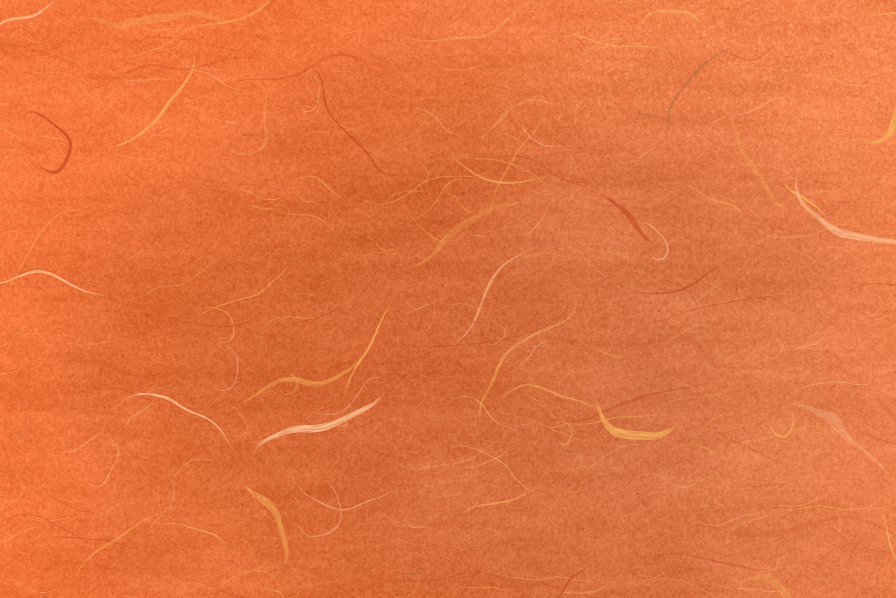
This texture is drawn by a Shadertoy shader. Its source:

```glsl
// Orange handmade paper with scattered yellow, pale, red and grey plant fibres.

vec4 hash4(vec2 p) {
    vec4 q = fract(p.xyxy * vec4(0.1031, 0.1030, 0.0973, 0.1099));
    q += dot(q, q.wzxy + 33.33);
    return fract((q.xxyz + q.yzzw) * q.zywx);
}

float noise(vec2 p) {
    vec2 i = floor(p), f = fract(p);
    f = f * f * (3.0 - 2.0 * f);
    return mix(mix(hash4(i).x, hash4(i + vec2(1, 0)).x, f.x),
               mix(hash4(i + vec2(0, 1)).x, hash4(i + vec2(1, 1)).x, f.x), f.y);
}

float fbm(vec2 p) {
    return 0.5 * noise(p) + 0.3 * noise(p * 2.1 + 17.0) + 0.2 * noise(p * 4.3 + 41.0);
}

// Tapered cubic strand lying along x, faded at both tips.
float strand(vec2 p, float halfLength, float bend, float wobble, float width, float pixel) {
    float t = p.x / halfLength;
    if (abs(t) > 1.0) return 0.0;
    float curve = halfLength * (bend * (t * t - 0.4) + wobble * t * (t * t - 0.6));
    float slope = 2.0 * bend * t + wobble * (3.0 * t * t - 0.6);
    float d = abs(p.y - curve) / sqrt(1.0 + slope * slope);
    float w = width * (0.25 + 0.75 * pow(1.0 - t * t, 2.0));
    // Wide strands are split into threads that follow the curve.
    float threads = 0.45 + 0.55 * noise(vec2(t * 6.0, (p.y - curve) * 420.0) + 50.0);
    return threads * clamp((w - d) / pixel + 0.5, 0.0, 1.0) * smoothstep(1.0, 0.6, abs(t));
}

// Curled strand: an open piece of a spiral.
float curl(vec2 p, float radius, float width, float pixel) {
    float angle = atan(p.y, p.x);
    float d = abs(length(p) - radius * (1.0 + 0.25 * angle));
    float w = width * (1.0 - 0.25 * abs(angle));
    return 0.8 * clamp((w - d) / pixel + 0.5, 0.0, 1.0) * smoothstep(2.3, 1.2, abs(angle));
}

vec3 fibreColor(float pick, float redShare) {
    if (pick < redShare) return vec3(0.74, 0.26, 0.12);
    pick = (pick - redShare) / (1.0 - redShare);
    if (pick < 0.05) return vec3(0.62, 0.42, 0.28);
    return pick < 0.65 ? vec3(0.97, 0.71, 0.36) : vec3(1.0, 0.78, 0.60);
}

// One jittered fibre in some of the grid cells, painted over the paper.
vec3 addFibres(vec3 color, vec2 p, float cell, float width, float strength,
               float spread, float redShare, float share, float seed) {
    float pixel = 1.0 / iResolution.y;
    p += cell * 0.2 * (vec2(noise(p * 2.5 / cell + seed), noise(p * 2.5 / cell - seed)) - 0.5);
    vec2 home = floor(p / cell);
    for (int y = -1; y <= 1; y++)
    for (int x = -1; x <= 1; x++) {
        vec2 id = home + vec2(x, y);
        vec4 look = hash4(id + seed + 139.3);
        if (look.x > share) continue;
        vec4 place = hash4(id + seed);
        vec4 form = hash4(id + seed + 71.7);

        vec2 q = p - (id + place.xy) * cell;
        float a = (place.z - 0.5) * spread;
        q = mat2(cos(a), -sin(a), sin(a), cos(a)) * q;
        float halfLength = cell * mix(0.3, 0.95, place.w);
        float w = width * mix(0.35, 1.3, form.z * form.z);

        float cover;
        if (look.y < 0.13 * min(spread, 1.0))
            cover = curl(q, cell * mix(0.15, 0.35, form.x), min(w, 0.0025), pixel);
        else
            cover = strand(q, halfLength, (form.x - 0.5) * min(spread, 1.0),
                           (form.y - 0.5) * min(spread, 0.9), w, pixel);
        color = mix(color, fibreColor(look.z, redShare),
                    cover * strength * mix(0.3, 1.0, look.w));
    }
    return color;
}

void mainImage(out vec4 fragColor, in vec2 fragCoord) {
    vec2 p = fragCoord / iResolution.y;
    vec2 uv = fragCoord / iResolution.xy;

    // Paper: vivid at the left and top, duller in the middle, pinker at the right.
    float cloud = fbm(p * vec2(3, 5)) - 0.5;
    float pink = smoothstep(0.3, 0.9, uv.x + 0.2 * cloud);
    float dull = smoothstep(0.75, 0.2, length((uv - vec2(0.55, 0.33)) * vec2(1.2, 0.95)) + 0.15 * cloud);
    vec3 color = mix(vec3(0.892, 0.434, 0.224), vec3(0.89, 0.478, 0.287), pink);
    color *= mix(1.075, 0.935, dull);
    color += vec3(0.04, 0.05, 0.05) * cloud;

    // Pressed pulp: flat streaks, tilted grain and a few small round specks.
    color += 0.07 * (fbm(p * vec2(8, 40)) - 0.5);
    vec2 tilted = mat2(0.8, 0.6, -0.6, 0.8) * p + 3.0;
    color += vec3(0.07, 0.085, 0.08) * (noise(tilted * 340.0) - 0.5);
    color += 0.035 * (noise(tilted * 150.0 + 9.0) - 0.5);
    vec4 speck = hash4(floor(p * 55.0) + 30.0);
    float dotEdge = length(fract(p * 55.0) - 0.2 - 0.6 * speck.xy) - 0.02 - 0.09 * speck.z;
    color -= vec3(0.08, 0.08, 0.05) * smoothstep(0.07, -0.07, dotEdge) * step(0.78, speck.w);
    float frost = smoothstep(0.45, 1.0, uv.y) * smoothstep(0.3, 0.8, uv.x);
    color += vec3(0.04, 0.08, 0.08) * frost * smoothstep(0.7, 0.95, noise(tilted * 260.0 + 5.0));

    // Soft red smears and long streaks, then hairs, then bold strands.
    color = addFibres(color, p, 0.22, 0.0080, 0.22, 1.2, 1.0, 0.5, 11.0);
    color = addFibres(color, p, 0.20, 0.0021, 0.65, 0.45, 0.8, 0.7, 23.0);
    color = addFibres(color, p, 0.055, 0.0011, 0.40, 1.8, 0.25, 0.8, 37.0);
    color = addFibres(color, p, 0.085, 0.0013, 0.52, 1.3, 0.20, 0.8, 53.0);
    color = addFibres(color, p, 0.13, 0.0019, 0.70, 1.6, 0.12, 0.75, 67.0);
    color = addFibres(color, p, 0.17, 0.0058, 1.00, 2.2, 0.03, 0.45, 83.0);

    fragColor = vec4(clamp(color, 0.0, 1.0), 1.0);
}
```
